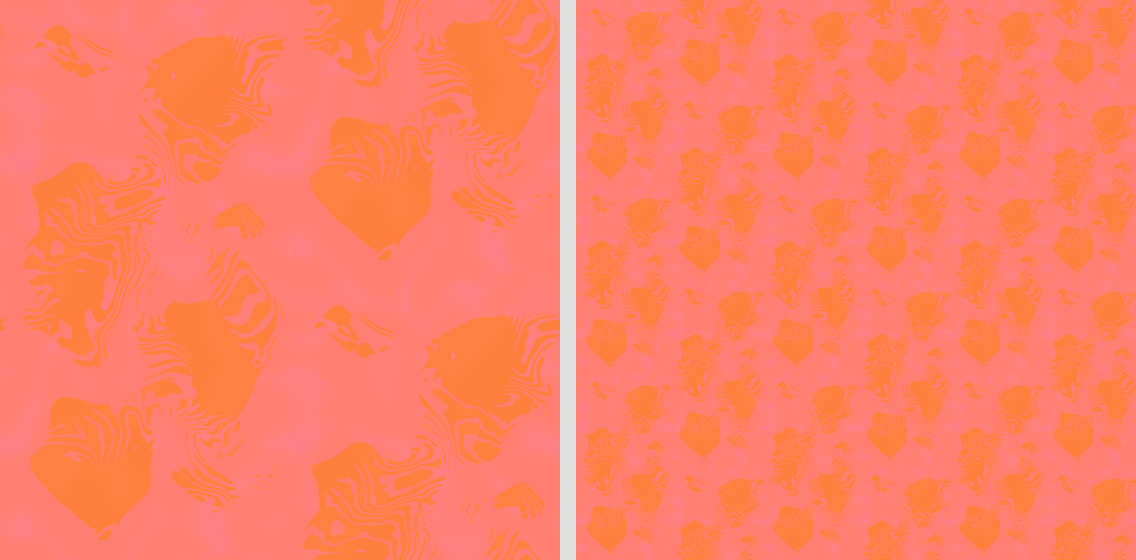
Left: one tile. Right: repeated 3 by 3.
A WebGL 1 fragment shader for this pattern:

```glsl
precision highp float;
uniform vec2 u_resolution;

const float TAU = 6.2831853;
const float BLOB_CELLS = 4.0;

vec2 hash2(vec2 c, float seed) {
  vec3 q = fract((c.xyx + seed * vec3(7.31, 3.17, 5.73)) * vec3(0.1031, 0.1030, 0.0973));
  q += dot(q, q.yzx + 33.33);
  return fract((q.xx + q.yz) * q.zy);
}

// Cell ids repeat over the canvas and also under a half-canvas diagonal step.
vec2 wrapCell(vec2 c, float n) {
  float halfN = 0.5 * n;
  c -= halfN * floor((c.x + 0.5) / halfN);
  return vec2(c.x, mod(c.y + 0.5, n) - 0.5);
}

float corner(vec2 cell, vec2 f, vec2 offset, float n, float seed) {
  float a = TAU * hash2(wrapCell(cell + offset, n), seed).x;
  return dot(vec2(cos(a), sin(a)), f - offset);
}

// Tiling gradient noise with n (even) cells per canvas, about -1 to 1.
float noise(vec2 p, float n, float seed) {
  vec2 cell = floor(p * n);
  vec2 f = p * n - cell;
  vec2 w = f * f * f * (f * (f * 6.0 - 15.0) + 10.0);
  float low = mix(corner(cell, f, vec2(0.0), n, seed),
                  corner(cell, f, vec2(1.0, 0.0), n, seed), w.x);
  float high = mix(corner(cell, f, vec2(0.0, 1.0), n, seed),
                   corner(cell, f, vec2(1.0), n, seed), w.x);
  return 1.4 * mix(low, high, w.y);
}

vec2 warp(vec2 p, float n, float amount, float seed) {
  return p + amount * vec2(noise(p, n, seed), noise(p, n, seed + 1.0));
}

float smoothMin(float a, float b, float k) {
  float h = max(k - abs(a - b), 0.0) / k;
  return min(a, b) - 0.25 * h * h * k;
}

// Tilted ellipse, narrower at one end.
float taperedEllipse(vec2 q, vec2 radii, float angle, float taper) {
  float c = cos(angle), s = sin(angle);
  q = vec2(c * q.x + s * q.y, c * q.y - s * q.x) / radii;
  q.x *= 1.0 + taper * clamp(q.y, -1.2, 1.2);
  return (length(q) - 1.0) * min(radii.x, radii.y);
}

// Large and small blobs alternate over jittered cells.
float blobs(vec2 p) {
  vec2 home = floor(p * BLOB_CELLS);
  float d = 1.0;
  for (int j = -1; j <= 1; j++) {
    for (int i = -1; i <= 1; i++) {
      vec2 cell = home + vec2(float(i), float(j));
      vec2 id = wrapCell(cell, BLOB_CELLS);
      vec2 shape = hash2(id, 2.0);
      vec2 turn = hash2(id, 3.0) - 0.5;
      vec2 center = (cell + 0.5 + 0.55 * (hash2(id, 1.0) - 0.5)) / BLOB_CELLS;
      bool large = mod(id.x + id.y + 0.5, 2.0) < 1.0;
      vec2 radii = large ? vec2(0.091, 0.124) * (0.9 + 0.3 * shape.x)
                         : vec2(0.052, 0.035) * (0.55 + 0.7 * shape.x);
      d = smoothMin(d, taperedEllipse(p - center, radii, 1.2 * turn.x, turn.y), 0.03);
    }
  }
  return d;
}

// Wavy grain, counted in lines.
float grainPhase(vec2 p) {
  return 20.0 * p.x + 4.0 * p.y + 4.5 * noise(p, 8.0, 11.0)
       + 1.2 * noise(p, 16.0, 12.0) + 0.22 * noise(p, 64.0, 13.0);
}

// Thin lines that cut into a blob and leave slivers outside its rim.
float grainRelief(vec2 p) {
  float phase = grainPhase(p);
  float lines = pow(0.5 + 0.5 * sin(TAU * phase), 4.0);
  float comb = sin(TAU * (2.0 * phase + 50.0 * p.y));
  float combed = smoothstep(0.0, 0.5, noise(p, 10.0, 15.0));
  return 0.17 * (lines - 0.14) + 0.03 * combed * comb;
}

float coverage(vec2 p, float pixel) {
  vec2 q = warp(warp(p, 8.0, 0.05, 4.0), 16.0, 0.012, 6.0);
  float grained = smoothstep(-0.2, 0.3, noise(p, 6.0, 8.0));
  float d = blobs(q) + grained * grainRelief(q);
  return 1.0 - smoothstep(-0.5 * pixel, 0.5 * pixel, d);
}

void main() {
  vec2 p = gl_FragCoord.xy / u_resolution;
  float pixel = 1.0 / u_resolution.y;

  // Four samples soften the steep grain edges.
  float mask = 0.0;
  for (int s = 0; s < 4; s++) {
    vec2 shift = vec2(mod(float(s), 2.0), floor(float(s) * 0.5)) * 0.5 - 0.25;
    mask += 0.25 * coverage(p + shift / u_resolution, pixel);
  }

  // Pink ground with faint magenta smears.
  float glow = smoothstep(-0.05, 0.95, noise(warp(p, 8.0, 0.05, 21.0), 12.0, 23.0));
  vec3 pink = vec3(1.0, 0.5, 0.449 + 0.1 * glow);
  vec3 orange = vec3(1.0, 0.5, 0.246 + 0.02 * noise(p, 8.0, 25.0));
  gl_FragColor = vec4(mix(pink, orange, mask), 1.0);
}
```
